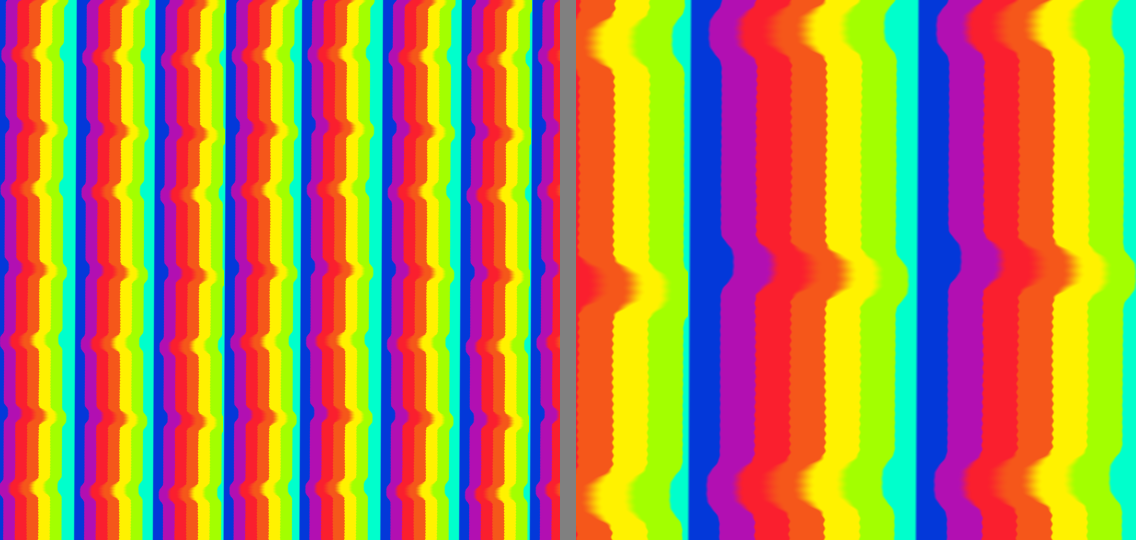
Left: the whole. Right: its middle third, enlarged.
Reproduce this pattern procedurally as a Shadertoy shader.

```glsl
// Vertical rainbow stripes in uneven columns, nudged sideways by rows of soft bumps.

const vec2 SHEET = vec2(768.0, 740.0);   // design units across and down the canvas
const float GROUP_WIDTH = 420.0;         // four columns, then the spacing repeats
const vec4 COLUMN_START = vec4(0.0, 111.0, 219.0, 316.0);
const vec4 COLUMN_DROP = vec4(0.0, 4.0, 8.0, 2.0);
const vec4 LEFT_ROWS = vec4(75.0, 260.0, 468.0, 670.0);
const vec4 RIGHT_ROWS = vec4(-10.0, 171.0, 365.0, 565.0);
const float FIRST_EDGE = 15.0;
const float STRIPE_WIDTH = 16.0;
const int EDGES = 6;

const vec3 BLUE = vec3(0.01, 0.22, 0.85);
const vec3 CYAN = vec3(0.0, 1.0, 0.80);

// Colour to the right of each inner edge.
vec3 stripeColor(int edge) {
    if (edge == 0) return vec3(0.70, 0.06, 0.70);
    if (edge == 1) return vec3(0.98, 0.12, 0.18);
    if (edge == 2) return vec3(0.96, 0.34, 0.10);
    if (edge == 3) return vec3(1.00, 0.95, 0.00);
    if (edge == 4) return vec3(0.64, 1.00, 0.00);
    return CYAN;
}

// Flat-topped bump of the given half height.
float bump(float d, float halfHeight) {
    float q = d / halfHeight;
    return exp(-q * q * q * q);
}

// Sum of the bumps centred on four rows.
float bumpRows(float y, vec4 rows, float halfHeight) {
    float total = 0.0;
    for (int k = 0; k < 4; k++) total += bump(y - rows[k], halfHeight);
    return total;
}

// Fine scalloping along an edge, from layered sines.
float scallop(float y, float phase) {
    return 0.35 * sin(y * 1.6 + phase) + 0.2 * sin(y * 0.09 + 2.0 * phase);
}

// Stripes of one column; x runs from its left side, y runs down.
vec3 columnColor(float x, float y, float pixel) {
    vec3 color = mix(CYAN, BLUE, smoothstep(0.0, 1.2 + pixel, x));
    for (int i = 0; i < EDGES; i++) {
        float fi = float(i);
        float middle = sin(3.14159 * (fi + 0.5) / float(EDGES));
        float left = bumpRows(y + 0.6 * fi, LEFT_ROWS, 10.5);
        float right = bumpRows(y - 1.6 * fi, RIGHT_ROWS, 10.0);
        float reach = 4.5 + 5.0 * middle;
        float edge = FIRST_EDGE + STRIPE_WIDTH * fi + reach * (right - left);
        edge += scallop(y, fi) * middle;

        // Edges melt into each other inside the bumps.
        float soft = 0.5 * pixel + 0.4 + 5.0 * middle * middle * (left + right);
        color = mix(color, stripeColor(i), smoothstep(-soft, soft, x - edge));
    }
    return color;
}

void mainImage(out vec4 fragColor, in vec2 fragCoord) {
    vec2 uv = fragCoord / iResolution.xy;
    vec2 p = vec2(uv.x, 1.0 - uv.y) * SHEET;
    float pixel = SHEET.x / iResolution.x;

    // Slight lean, then the place inside the group of columns.
    float x = mod(p.x + 7.5 + 0.005 * (p.y - 100.0), GROUP_WIDTH);
    int column = 0;
    for (int k = 1; k < 4; k++) if (x >= COLUMN_START[k]) column = k;

    vec3 color = columnColor(x - COLUMN_START[column], p.y - COLUMN_DROP[column], pixel);
    fragColor = vec4(color, 1.0);
}
```
